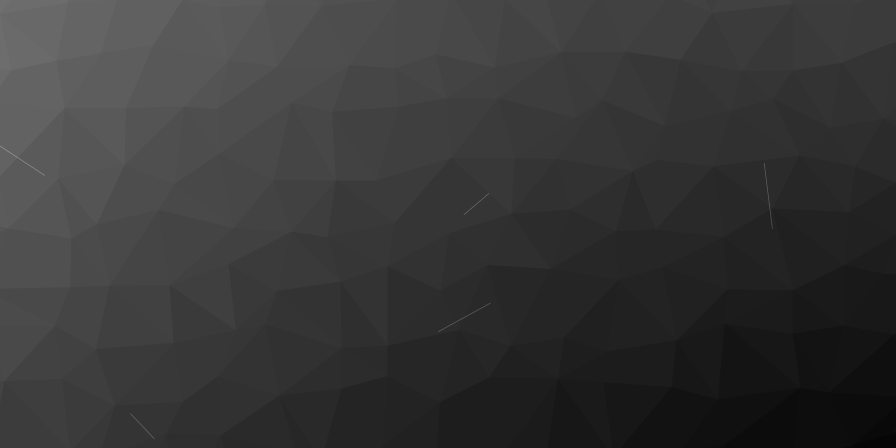
Reproduce this background procedurally as a Shadertoy shader.

```glsl
// A dark low-poly surface: a jittered grid is split into flat triangles,
// each shaded by a smooth diagonal falloff sampled at its centroid,
// with a few hairline glints lying along the facets.

const float ROWS = 8.0;            // grid cells per canvas height
const float JITTER = 0.60;         // full range of vertex offset, in cells
const float FACET_CONTRAST = 0.014;
const float GLINT_WIDTH = 0.0016;
const float GLINT_STRENGTH = 0.19;

vec2 hash2(vec2 cell) {
    vec3 q = fract(vec3(cell.xyx) * vec3(0.1031, 0.1030, 0.0973));
    q += dot(q, q.yzx + 33.33);
    return fract((q.xx + q.yz) * q.zy);
}

// Grid vertex moved off its lattice point, in cell units
vec2 gridVertex(vec2 id) {
    return id + (hash2(id + 47.0) - 0.5) * JITTER;
}

// Broad light: bright at the upper left, nearly black at the lower right
float lightFalloff(vec2 uv) {
    uv = clamp(uv, 0.0, 1.0);
    float top = mix(0.445, 0.240, uv.x);
    float bottom = mix(0.240, 0.025, uv.x);
    float sag = uv.x * (1.0 - uv.x) * mix(0.08, 0.20, uv.y);
    return mix(bottom, top, uv.y) - sag;
}

// Signed distance to the line a-b, positive on its left
float edgeSide(vec2 p, vec2 a, vec2 b) {
    vec2 e = normalize(b - a);
    vec2 d = p - a;
    return e.x * d.y - e.y * d.x;
}

// Returns (tone * coverage, coverage) of one counterclockwise triangle
vec2 facet(vec2 p, vec2 a, vec2 b, vec2 c, float aspect, float pixel) {
    float inside = min(edgeSide(p, a, b),
                       min(edgeSide(p, b, c), edgeSide(p, c, a)));
    float coverage = clamp(inside / pixel + 0.5, 0.0, 1.0);
    vec2 center = (a + b + c) / 3.0;
    float variation = hash2(floor(center * 16.0)).x - 0.5;
    float tone = lightFalloff(center / (ROWS * vec2(aspect, 1.0)));
    tone += variation * FACET_CONTRAST;
    return vec2(tone, 1.0) * coverage;
}

// Both triangles of a cell, divided along the shorter diagonal
vec2 cellFacets(vec2 p, vec2 id, float aspect, float pixel) {
    vec2 a = gridVertex(id);
    vec2 b = gridVertex(id + vec2(1.0, 0.0));
    vec2 c = gridVertex(id + vec2(1.0, 1.0));
    vec2 d = gridVertex(id + vec2(0.0, 1.0));
    if (distance(a, c) < distance(b, d)) {
        return facet(p, a, b, c, aspect, pixel)
             + facet(p, a, c, d, aspect, pixel);
    }
    return facet(p, a, b, d, aspect, pixel)
         + facet(p, b, c, d, aspect, pixel);
}

// Soft hairline between two points
float glint(vec2 p, vec2 a, vec2 b, float pixel) {
    vec2 ab = b - a;
    float t = clamp(dot(p - a, ab) / dot(ab, ab), 0.0, 1.0);
    float d = distance(p, a + ab * t);
    return clamp((0.5 * GLINT_WIDTH - d) / pixel + 0.5, 0.0, 1.0);
}

void mainImage(out vec4 fragColor, in vec2 fragCoord) {
    vec2 p = fragCoord / iResolution.y;
    float aspect = iResolution.x / iResolution.y;
    float pixel = 1.0 / iResolution.y;

    // Facets of the surrounding cells, blended by coverage
    vec2 gridPos = p * ROWS;
    vec2 home = floor(gridPos);
    vec2 sum = vec2(0.0);
    for (int y = -1; y <= 1; y++) {
        for (int x = -1; x <= 1; x++) {
            vec2 id = home + vec2(x, y);
            sum += cellFacets(gridPos, id, aspect, pixel * ROWS);
        }
    }
    float tone = sum.x / max(sum.y, 0.001);

    // Hairline glints
    vec2 g = vec2(p.x * 2.0 / aspect, p.y);
    float lines = glint(g, vec2(0.0, 0.674), vec2(0.099, 0.609), pixel);
    lines += glint(g, vec2(1.036, 0.521), vec2(1.091, 0.568), pixel);
    lines += glint(g, vec2(0.979, 0.260), vec2(1.094, 0.323), pixel);
    lines += glint(g, vec2(1.706, 0.635), vec2(1.724, 0.490), pixel);
    lines += glint(g, vec2(0.292, 0.076), vec2(0.344, 0.021), pixel);
    tone += GLINT_STRENGTH * min(lines, 1.0);

    fragColor = vec4(vec3(tone), 1.0);
}
```
